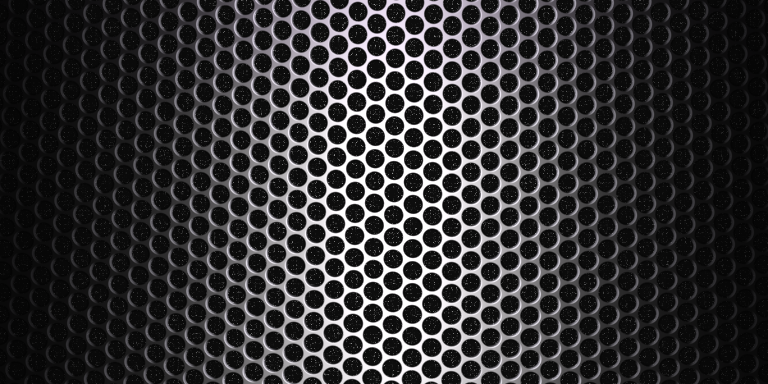
Reproduce this pattern procedurally as a Shadertoy shader.

```glsl
float hash(vec2 p) {
    vec3 q = fract(vec3(p.xyx) * 0.1031);
    q += dot(q, q.yzx + 33.33);
    return fract((q.x + q.y) * q.z);
}

// Offset from the nearest hole centre, in units of the row spacing
vec2 hexCell(vec2 q) {
    vec2 period = vec2(1.732, 1.0);
    vec2 a = (fract(q / period + 0.5) - 0.5) * period;
    vec2 b = (fract(q / period) - 0.5) * period;
    return dot(a, a) < dot(b, b) ? a : b;
}

// Slight lean and bow of the curved sheet
vec2 bendSheet(vec2 p) {
    float x = p.x - 0.026 - 0.012 * p.y + 0.05 * p.x * p.y;
    float y = p.y + 0.002 - 0.026 * p.y * p.y;
    y += 0.035 * (p.x - 0.026) - 0.05 * p.x * p.x;
    return vec2(x / 0.0503 * 0.866, y / 0.0578);
}

// Sparse round glints in the dark foam
float foamGrain(vec2 p) {
    vec2 g = p * 300.0;
    vec2 id = floor(g);
    float spot = 1.0 - smoothstep(0.1, 0.65, length(fract(g) - 0.5));
    return spot * pow(hash(id + 400.0), 9.0);
}

void mainImage(out vec4 fragColor, in vec2 fragCoord) {
    vec2 p = (fragCoord - 0.5 * iResolution.xy) / iResolution.y;
    vec2 cell = hexCell(bendSheet(p));
    float r = length(cell);
    float blur = 0.7 / (iResolution.y * 0.0578) + 0.012;
    float metal = smoothstep(0.43 - blur, 0.43 + blur, r);

    // Wide vertical band of light, lavender near the top
    float x = p.x - 0.02;
    float glow = exp(-x * x / 0.16) * (1.08 - 0.6 * p.y * p.y);
    vec3 tint = mix(vec3(1.0, 0.985, 1.0), vec3(0.92, 0.87, 0.95), smoothstep(0.1, 0.5, p.y));
    vec3 sheet = tint * (0.055 + glow);

    // Foam behind the holes, lit faintly by the band
    float light = 0.25 + 0.75 * exp(-x * x / 0.3);
    vec3 foam = vec3(0.03 + 0.02 * light + 0.55 * light * foamGrain(p));
    foam *= 1.0 - 0.4 * smoothstep(0.3, 0.42, r);

    // Crescent on the outer, lower wall of each hole
    vec2 outward = normalize(vec2(x, -0.16 + 0.2 * p.y));
    float facing = smoothstep(0.25, 0.95, dot(cell / max(r, 0.001), outward));
    float rim = facing * (1.0 - smoothstep(0.02, 0.055 + blur, abs(r - 0.425)));
    float rimLight = 0.75 * exp(-x * x / 0.5) * smoothstep(0.08, 0.45, abs(x));

    vec3 color = mix(foam, sheet, metal);
    color += rim * rimLight * vec3(0.95, 0.93, 1.0);
    color *= 1.0 - 0.35 * smoothstep(0.7, 1.0, abs(p.x));
    fragColor = vec4(clamp(color, 0.0, 1.0), 1.0);
}
```
